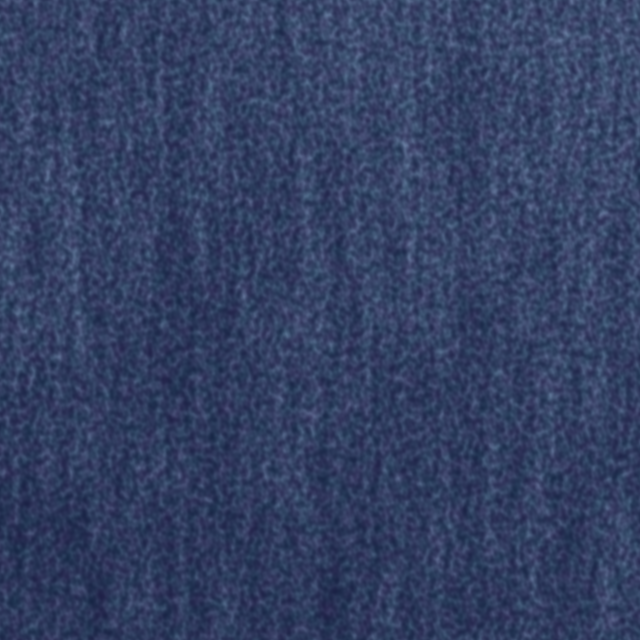
This texture is drawn by a WebGL 2 fragment shader. Its source:

```glsl
#version 300 es
precision highp float;

// Washed indigo denim: soft woven grain, faint vertical threads and broad fading.
// Layers of gradient noise, each scaled to about unit deviation, sum to one tone
// that moves the dye colour between deep navy and worn blue.

uniform vec2 u_resolution;
out vec4 fragColor;

// Dye colour at mid tone, and its change per unit of tone
const vec3 DYE_MID  = vec3(0.204, 0.256, 0.393);
const vec3 DYE_STEP = vec3(0.042, 0.049, 0.049);
const vec3 HUE_STEP = vec3(0.010, -0.005, 0.003);   // plum to teal drift

// Noise cells across the canvas
const vec2 GRAIN_CELLS  = vec2(88.0, 72.0);
const vec2 FINE_CELLS   = vec2(132.0, 108.0);
const vec2 THREAD_CELLS = vec2(62.0, 9.0);
const vec2 STREAK_CELLS = vec2(24.0, 3.0);
const vec2 FADE_CELLS   = vec2(5.0, 2.6);
const vec2 HUE_CELLS    = vec2(48.0, 40.0);

// Share of each layer in the tone
const float GRAIN_AMOUNT  = 0.64;
const float FINE_AMOUNT   = 0.46;
const float THREAD_AMOUNT = 0.36;
const float STREAK_AMOUNT = 0.24;
const float FADE_AMOUNT   = 0.20;
const vec2  LIGHT_SLOPE   = vec2(0.50, 1.10);       // brighter to the upper right

const float WARP_AMOUNT = 0.006;                    // waver of the threads
const float HIGHLIGHT_SKEW = 0.10;                  // lifts worn fibre tips
const float NOISE_GAIN = 4.0;                       // brings noise to unit deviation
const float TAU = 6.2831853;

// Integer hash of a lattice point, from 0 to 1
float hash(ivec2 cell, int seed) {
    uint h = uint(cell.x) * 1597334677u ^ uint(cell.y) * 3812015801u;
    h ^= uint(seed) * 2654435769u;
    h = (h ^ (h >> 16)) * 2246822519u;
    h = (h ^ (h >> 13)) * 3266489917u;
    h ^= h >> 16;
    return float(h >> 8) / 16777216.0;
}

// Dot product of a corner's random gradient with the offset from it
float cornerSlope(ivec2 cell, vec2 offset, int seed) {
    float angle = TAU * hash(cell, seed);
    return dot(vec2(cos(angle), sin(angle)), offset);
}

float gradientNoise(vec2 p, int seed) {
    vec2 base = floor(p);
    vec2 f = p - base;
    ivec2 cell = ivec2(base);
    vec2 w = f * f * f * (f * (f * 6.0 - 15.0) + 10.0);
    float a = cornerSlope(cell, f, seed);
    float b = cornerSlope(cell + ivec2(1, 0), f - vec2(1.0, 0.0), seed);
    float c = cornerSlope(cell + ivec2(0, 1), f - vec2(0.0, 1.0), seed);
    float d = cornerSlope(cell + ivec2(1, 1), f - vec2(1.0, 1.0), seed);
    return NOISE_GAIN * mix(mix(a, b, w.x), mix(c, d, w.x), w.y);
}

// Turns a layer a little so that its lattice does not show
vec2 turn(vec2 p, float angle) {
    float c = cos(angle), s = sin(angle);
    return mat2(c, s, -s, c) * p;
}

void main() {
    vec2 uv = gl_FragCoord.xy / min(u_resolution.x, u_resolution.y);

    // Long threads waver slightly sideways
    vec2 thread = uv;
    thread.x += WARP_AMOUNT * 0.25 * gradientNoise(uv * 6.0, 1);

    // Woven grain
    float tone = GRAIN_AMOUNT * gradientNoise(turn(uv, 0.22) * GRAIN_CELLS, 2);
    tone += FINE_AMOUNT * gradientNoise(turn(uv, -0.31) * FINE_CELLS, 3);

    // Vertical threads and wider worn streaks
    tone += THREAD_AMOUNT * gradientNoise(thread * THREAD_CELLS, 4);
    tone += STREAK_AMOUNT * gradientNoise(thread * STREAK_CELLS, 5);

    // Broad fading and slope of light
    tone += FADE_AMOUNT * gradientNoise(uv * FADE_CELLS, 6);
    tone += dot(LIGHT_SLOPE, gl_FragCoord.xy / u_resolution - 0.5);

    // Bright fibres reach further than dark gaps
    tone += HIGHLIGHT_SKEW * (tone * tone - 1.0);

    float hue = gradientNoise(turn(uv, 0.5) * HUE_CELLS, 7);
    vec3 color = DYE_MID + DYE_STEP * tone + HUE_STEP * hue;
    fragColor = vec4(clamp(color, 0.0, 1.0), 1.0);
}
```
